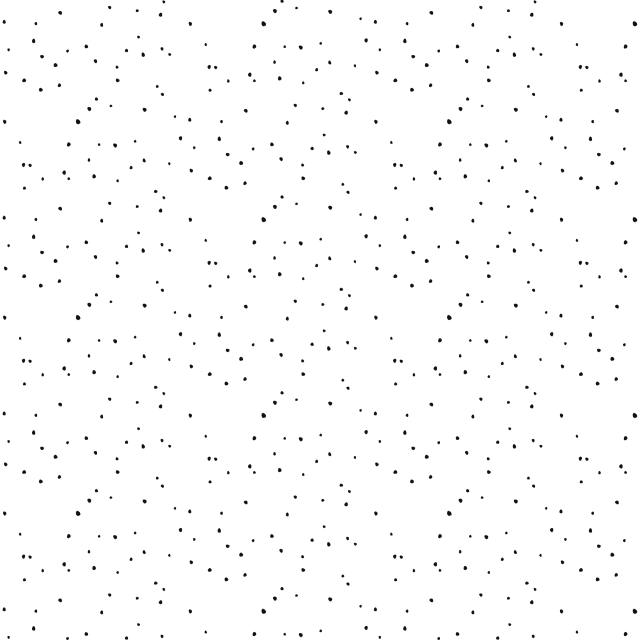
Reproduce this pattern procedurally as a three.js fragment shader.

```glsl
varying vec2 vUv;

const vec3 PAPER = vec3(1.0);
const vec3 INK = vec3(0.07);
const vec2 TILE_CELLS = vec2(7.0, 8.0);   // cells in one repeat
const vec2 TILE_SIZE = vec2(0.290, 0.306);
const float EDGE = 0.0011;                // half width of the soft edge

float hash(vec2 p, float seed) {
  return fract(sin(dot(p, vec2(127.1, 311.7)) + seed * 74.7) * 4375.85);
}

// Half-drop repeat: every other tile column slides by half a tile
vec2 repeatCell(vec2 cell, vec2 count) {
  float column = floor((cell.x + 0.5) / count.x);
  cell.y += column * count.y * 0.5;
  return floor(mod(cell + 0.5, count));
}

// Slightly lumpy, tilted oval
float blobDistance(vec2 p, float radius, float stretch, float tilt, float phase) {
  float c = cos(tilt);
  float s = sin(tilt);
  p = mat2(c, -s, s, c) * p;
  p *= vec2(sqrt(stretch), inversesqrt(stretch));
  float angle = atan(p.y, p.x + 1e-6);
  float lumps = 0.07 * sin(angle * 2.0 + phase) + 0.06 * sin(angle * 3.0 - phase * 1.7);
  return length(p) - radius * (1.0 + lumps);
}

float dotCoverage(vec2 uv, vec2 cell, vec2 cellSize) {
  vec2 id = repeatCell(cell, TILE_CELLS);
  float present = step(0.06, hash(id, 1.0));
  vec2 jitter = mix(vec2(0.05), vec2(0.95), vec2(hash(id, 2.0), hash(id, 3.0)));
  vec2 center = (cell + jitter) * cellSize;

  // One heavier, longer speck per tile
  float heavy = 1.0 - step(0.5, distance(id, vec2(2.0, 5.0)));
  float radius = mix(mix(0.0019, 0.0030, hash(id, 4.0)), 0.0036, heavy);
  float stretch = mix(mix(1.0, 1.25, hash(id, 5.0)), 1.4, heavy);
  float tilt = mix(-0.1, 0.5, hash(id, 6.0));
  float phase = 6.2832 * hash(id, 7.0);

  float d = blobDistance(uv - center, radius, stretch, tilt, phase);
  return max(present, heavy) * (1.0 - smoothstep(-EDGE, EDGE, d));
}

// Cellular scatter: test the dots of the surrounding cells
float scatter(vec2 uv, vec2 cellSize) {
  vec2 home = floor(uv / cellSize);
  float ink = 0.0;
  for (int y = -1; y <= 1; y++) {
    for (int x = -1; x <= 1; x++) {
      ink = max(ink, dotCoverage(uv, home + vec2(float(x), float(y)), cellSize));
    }
  }
  return ink;
}

void main() {
  float ink = scatter(vUv, TILE_SIZE / TILE_CELLS);
  gl_FragColor = vec4(mix(PAPER, INK, ink), 1.0);
}
```
